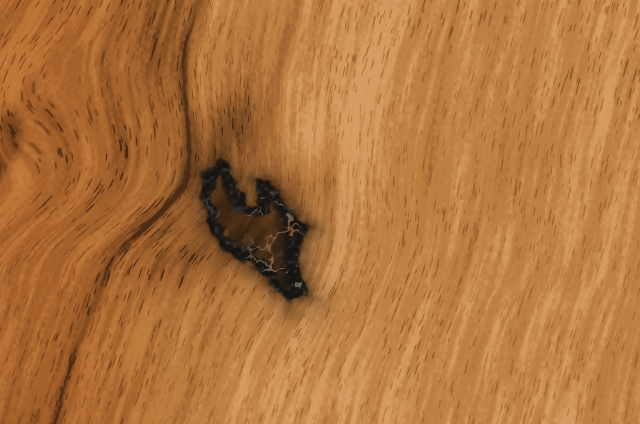
A Shadertoy shader for this texture:

```glsl
// Warm brown wood plank with slanted grain bending around a charred, cracked knot

float hash(vec2 p) {
    return fract(sin(dot(p, vec2(127.1, 311.7))) * 43758.5453);
}

float noise(vec2 p) {
    vec2 i = floor(p), f = fract(p);
    f = f * f * (3.0 - 2.0 * f);
    return mix(mix(hash(i), hash(i + vec2(1, 0)), f.x),
               mix(hash(i + vec2(0, 1)), hash(i + vec2(1, 1)), f.x), f.y);
}

float fbm(vec2 p) {
    float sum = 0.0, amp = 0.5;
    for (int i = 0; i < 4; i++) {
        sum += amp * noise(p);
        p = p * 2.03 + 17.3;
        amp *= 0.5;
    }
    return sum / 0.9375;
}

// Soft elliptical stain, sheared along the grain
float stain(vec2 p, vec2 center, vec2 size) {
    vec2 q = p - center;
    q.x -= 0.25 * q.y;
    q /= size;
    return exp(-dot(q, q));
}

// Path of the dark vein that runs past the left side of the knot
float vein(float y) {
    return 0.125 + 0.34 * y + 0.12 * smoothstep(0.36, 0.58, y) - 0.11 * smoothstep(0.58, 0.9, y);
}

// Coordinate across the fibres: constant along each one
float acrossGrain(vec2 p) {
    float leftBend = vein(p.y) - 0.125;
    float rightBend = 0.25 * p.y + 0.1 * exp(-pow((p.y - 0.42) / 0.2, 2.0)) * exp(-2.5 * max(p.x - 0.65, 0.0));
    float u = p.x - mix(leftBend, rightBend, smoothstep(0.35, 0.85, p.x));
    u += 0.12 * stain(p, vec2(0.0, 0.72), vec2(0.14, 0.2));
    return u + 0.025 * (fbm(p * 4.0) - 0.5);
}

// Short dark dashes in staggered columns
float pores(vec2 g, float density) {
    g.y += 9.0 * hash(vec2(floor(g.x), 3.0));
    vec2 id = floor(g), f = fract(g) - 0.5;
    float x = abs(f.x - 0.3 * (hash(id + 5.0) - 0.5));
    float len = 0.2 + 0.3 * hash(id + 9.0);
    return step(1.0 - density, hash(id)) * smoothstep(0.35, 0.05, x) * smoothstep(len, len * 0.4, abs(f.y));
}

// Signed distance to the two-pronged knot outline
float knotDistance(vec2 p) {
    const vec2 v[14] = vec2[14](
        vec2(0.522, 0.628), vec2(0.476, 0.596), vec2(0.480, 0.478), vec2(0.531, 0.405),
        vec2(0.591, 0.388), vec2(0.675, 0.289), vec2(0.726, 0.298), vec2(0.705, 0.390),
        vec2(0.730, 0.459), vec2(0.625, 0.572), vec2(0.600, 0.568), vec2(0.612, 0.516),
        vec2(0.581, 0.518), vec2(0.547, 0.598));
    float d = 1.0, side = 1.0;
    for (int i = 0, j = 13; i < 14; j = i, i++) {
        vec2 e = v[j] - v[i], w = p - v[i];
        d = min(d, length(w - e * clamp(dot(w, e) / dot(e, e), 0.0, 1.0)));
        bvec3 c = bvec3(p.y >= v[i].y, p.y < v[j].y, e.x * w.y > e.y * w.x);
        if (all(c) || all(not(c))) side = -side;
    }
    return side * d;
}

vec3 woodColor(float t) {
    vec3 c = mix(vec3(0.30, 0.18, 0.09), vec3(0.52, 0.32, 0.15), smoothstep(0.0, 0.25, t));
    c = mix(c, vec3(0.65, 0.41, 0.20), smoothstep(0.25, 0.5, t));
    c = mix(c, vec3(0.74, 0.50, 0.26), smoothstep(0.5, 0.75, t));
    return mix(c, vec3(0.84, 0.61, 0.38), smoothstep(0.75, 1.05, t));
}

void mainImage(out vec4 fragColor, in vec2 fragCoord) {
    vec2 p = fragCoord / iResolution.y;
    float u = acrossGrain(p);

    // Broad light and dark areas
    float tone = mix(0.62, 0.83, smoothstep(0.3, 0.8, p.x));
    tone += 0.17 * stain(p, vec2(0.82, 0.7), vec2(0.13, 0.35)) + 0.14 * stain(p, vec2(0.62, 0.08), vec2(0.3, 0.17));
    tone += 0.16 * stain(p, vec2(0.08, 0.84), vec2(0.06, 0.09));
    tone -= 0.17 * stain(p, vec2(1.0, 0.65), vec2(0.09, 0.4)) + 0.12 * stain(p, vec2(1.12, 0.16), vec2(0.02, 0.15));
    tone -= 0.22 * stain(p, vec2(0.37, 0.92), vec2(0.08, 0.22)) + 0.2 * stain(p, vec2(0.67, 0.87), vec2(0.018, 0.15));
    tone -= 0.4 * smoothstep(0.35, 0.8, stain(p, vec2(0.005, 0.66), vec2(0.06, 0.11)));

    // Fibres and growth bands
    tone += 0.32 * (fbm(vec2(u * 22.0, p.y * 1.5)) - 0.5);
    tone += 0.26 * (noise(vec2(u * 75.0, p.y * 5.0)) - 0.5);
    tone += 0.2 * (noise(vec2(u * 150.0, p.y * 14.0)) - 0.5);
    tone += 0.12 * (noise(p * vec2(170.0, 120.0)) - 0.5);

    // Dark vein, with a brown wash on its left
    float veinOffset = p.x - vein(p.y) + 0.02 * (fbm(p * 11.0) - 0.5);
    tone -= 0.35 * exp(-pow(veinOffset / 0.011, 2.0)) * (0.5 + 0.7 * noise(p * 14.0));
    tone -= 0.14 * exp(-pow((veinOffset + 0.03) / 0.045, 2.0));

    // Smoky stains around the knot
    float smoke = 0.5 * stain(p, vec2(0.54, 0.69), vec2(0.085, 0.09)) + 0.5 * stain(p, vec2(0.70, 0.55), vec2(0.07, 0.08));
    smoke += 0.4 * stain(p, vec2(0.39, 0.43), vec2(0.07, 0.1)) + 0.35 * stain(p, vec2(0.49, 0.38), vec2(0.07, 0.07));
    tone -= smoke * (0.4 + 1.1 * fbm(vec2(u * 25.0, p.y * 9.0)));

    // Pores
    float dashes = 0.0;
    for (int i = 0; i < 3; i++) {
        float f = 85.0 + 30.0 * float(i);
        dashes = max(dashes, pores(vec2(u * f, p.y * f * 0.2) + 31.0 * float(i), 0.13));
    }
    tone -= 0.38 * dashes * (0.4 + 0.8 * noise(p * 6.0));
    vec3 color = woodColor(tone);
    color = mix(color, color * vec3(1.0, 0.92, 0.83), smoothstep(0.6, 0.1, p.x));

    // Scorched halo
    vec2 warp = vec2(fbm(p * 28.0), fbm(p * 28.0 + 40.0)) - 0.5;
    float d = knotDistance(p + 0.035 * warp);
    color = mix(color, vec3(0.22, 0.13, 0.06), 0.75 * exp(-max(d, 0.0) * 38.0));

    // Charred rim around a brown core
    float rough = noise(p * 110.0);
    float core = smoothstep(0.018, 0.034, -d + 0.012 * warp.x) * smoothstep(0.69, 0.63, p.x);
    vec3 char = vec3(0.085, 0.075, 0.065) + 0.16 * pow(rough, 4.0);
    vec3 heart = mix(vec3(0.17, 0.10, 0.05), vec3(0.40, 0.25, 0.12), fbm(vec2(u * 50.0, p.y * 14.0)));
    vec3 knot = mix(char, heart, core);

    // Pale and rusty cracks, strongest at the lower right
    float ridge = abs(fbm(p * 19.0 + 7.0) - 0.5);
    float crack = smoothstep(0.028, 0.004, ridge) * smoothstep(0.3, 0.65, noise(p * 32.0));
    crack *= mix(0.3, 0.8, smoothstep(0.52, 0.66, p.x)) * smoothstep(0.0, 0.012, -d);
    vec3 crackColor = mix(vec3(0.52, 0.47, 0.40), vec3(0.62, 0.34, 0.16), stain(p, vec2(0.69, 0.43), vec2(0.05)));
    knot = mix(knot, crackColor, crack);

    color = mix(color, knot, smoothstep(0.005, -0.005, d));
    fragColor = vec4(color, 1.0);
}
```
